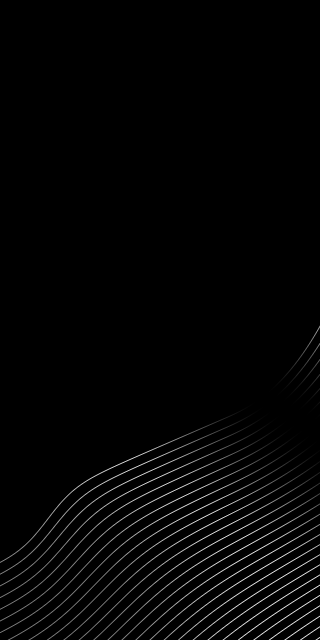
Reproduce this background procedurally as a Shadertoy shader.

```glsl
const int LINE_COUNT = 30;
const float LINE_WIDTH = 0.0026;
const vec3 LINE_COLOR = vec3(1.0);
const float LINE_GAP = 0.032;

// Straight ramp that steepens with each line about a pivot
const float RAMP_BASE = 0.3885;
const float RAMP_SLOPE = 0.433;
const float SLOPE_GROWTH = 0.004;
const float SLOPE_PIVOT = 0.339;

// Soft step on the left: x is the first line, y the change per line
const vec2 STEP_DROP = vec2(0.151, 0.0031);
const vec2 STEP_X = vec2(0.149, 0.0182);
const vec2 STEP_SOFTNESS = vec2(0.0435, 0.0043);

// Upward lift on the right, strongest on the first lines
const float LIFT_X = 0.703;
const float LIFT_HEIGHT = 0.159;
const float LIFT_POWER = 2.5;
const float LIFT_DECAY = 6.0;

// Dark diagonal band and dimmer lower left corner
const vec2 BAND_CENTER = vec2(0.898, 0.711);
const vec2 BAND_NORMAL = vec2(0.52, 0.854);
const vec2 BAND_FADE = vec2(0.013, 0.43);
const vec2 DIM_CENTER = vec2(0.156, 0.02);
const vec2 DIM_FADE = vec2(0.156, 0.677);
const float DIM_LEVEL = 0.54;

float perLine(vec2 firstAndChange, float index) {
    return firstAndChange.x + firstAndChange.y * index;
}

// Height of one line; index 0 is the top ridge
float lineHeight(float x, float index) {
    float ramp = RAMP_BASE + RAMP_SLOPE * x;
    ramp += SLOPE_GROWTH * index * (x - SLOPE_PIVOT);
    float stepPos = (x - perLine(STEP_X, index)) / perLine(STEP_SOFTNESS, index);
    float drop = perLine(STEP_DROP, index) / (1.0 + exp(stepPos));
    float reach = max(x - LIFT_X, 0.0) / (1.0 - LIFT_X);
    float lift = LIFT_HEIGHT * pow(reach, LIFT_POWER) * exp(-index / LIFT_DECAY);
    return ramp - drop + lift - LINE_GAP * index;
}

// Pixel coverage of a thin line at a given distance
float lineCoverage(float dist, float pixel) {
    float overlap = 0.5 * (LINE_WIDTH + pixel) - dist;
    return clamp(min(overlap, LINE_WIDTH) / pixel, 0.0, 1.0);
}

float brightness(vec2 p) {
    float bandDist = abs(dot(p - BAND_CENTER, BAND_NORMAL));
    float band = smoothstep(BAND_FADE.x, BAND_FADE.y, bandDist);
    float dim = smoothstep(DIM_FADE.x, DIM_FADE.y, length(p - DIM_CENTER));
    return band * mix(DIM_LEVEL, 1.0, dim);
}

void mainImage(out vec4 fragColor, in vec2 fragCoord) {
    float pixel = 1.0 / iResolution.x;
    vec2 p = fragCoord * pixel;

    // Slope turns the vertical offset into a distance
    const float STEP = 0.002;
    float ink = 0.0;
    for (int i = 0; i < LINE_COUNT; i++) {
        float index = float(i);
        float y = lineHeight(p.x, index);
        float slope = (lineHeight(p.x + STEP, index) - y) / STEP;
        float dist = abs(p.y - y) / sqrt(1.0 + slope * slope);
        ink = max(ink, lineCoverage(dist, pixel));
    }

    fragColor = vec4(LINE_COLOR * ink * brightness(p), 1.0);
}
```
